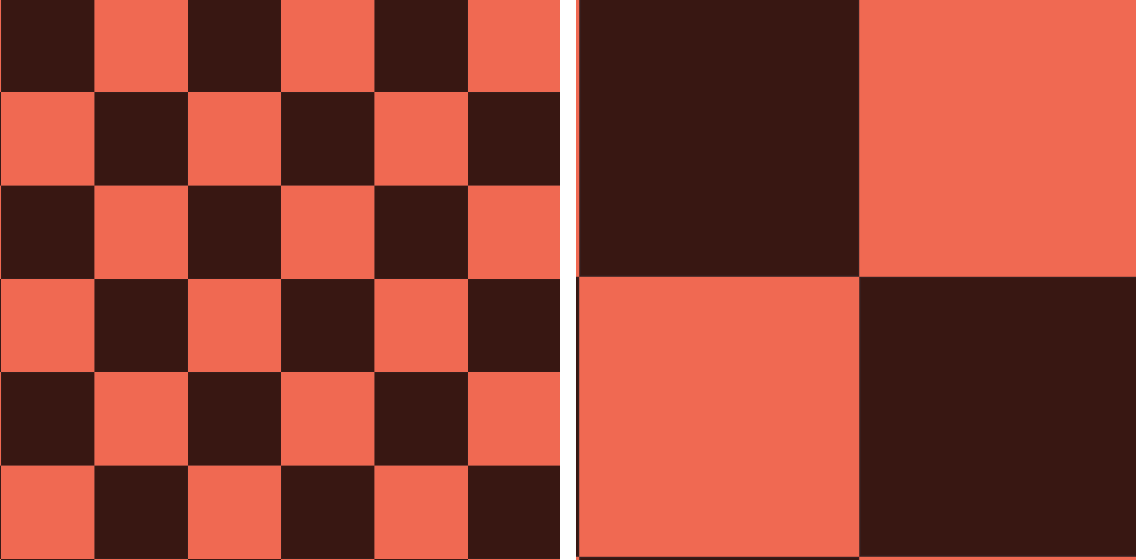
Left: the whole. Right: its middle third, enlarged.
This pattern is drawn by a WebGL 2 fragment shader. Its source:

```glsl
#version 300 es
precision highp float;
// A flat checkerboard of coral and dark brown squares, coral at the lower left.
// The product of two antialiased square waves picks the colour; a hairline of
// greyer brown rims the dark squares. An even cell count makes it tile.

uniform vec2 u_resolution;
out vec4 outColor;

const float CELLS = 6.0;           // squares across and down, must be even
const vec2 SHIFT = vec2(0.002);    // keeps cell borders off the canvas edge
const float RIM_WIDTH = 0.0008;    // hairline width, in canvas units
const float EDGE_BLEND = 0.5;      // width of the smoothed edge, in pixels
const vec3 CORAL = vec3(0.94, 0.41, 0.32);
const vec3 BROWN = vec3(0.22, 0.09, 0.07);
const vec3 RIM_BROWN = vec3(0.21, 0.13, 0.13);

// Signed distance to the nearest cell border: positive in even cells.
vec2 signedBorder(vec2 cellPos) {
    return abs(mod(cellPos - 0.5, 2.0) - 1.0) - 0.5;
}

void main() {
    vec2 canvasPos = gl_FragCoord.xy / u_resolution;
    vec2 pixel = CELLS / u_resolution;
    vec2 border = signedBorder((canvasPos - SHIFT) * CELLS);

    // Square waves from -1 to 1, smoothed across each border
    vec2 wave = clamp(border / (0.5 * EDGE_BLEND * pixel), -1.0, 1.0);
    float coralCover = 0.5 + 0.5 * wave.x * wave.y;

    // Share of the pixel taken by the rim along each axis
    vec2 rimCover = clamp((RIM_WIDTH * CELLS - abs(border)) / pixel + 0.5, 0.0, 1.0);
    vec3 dark = mix(BROWN, RIM_BROWN, max(rimCover.x, rimCover.y));

    outColor = vec4(mix(dark, CORAL, coralCover), 1.0);
}
```
